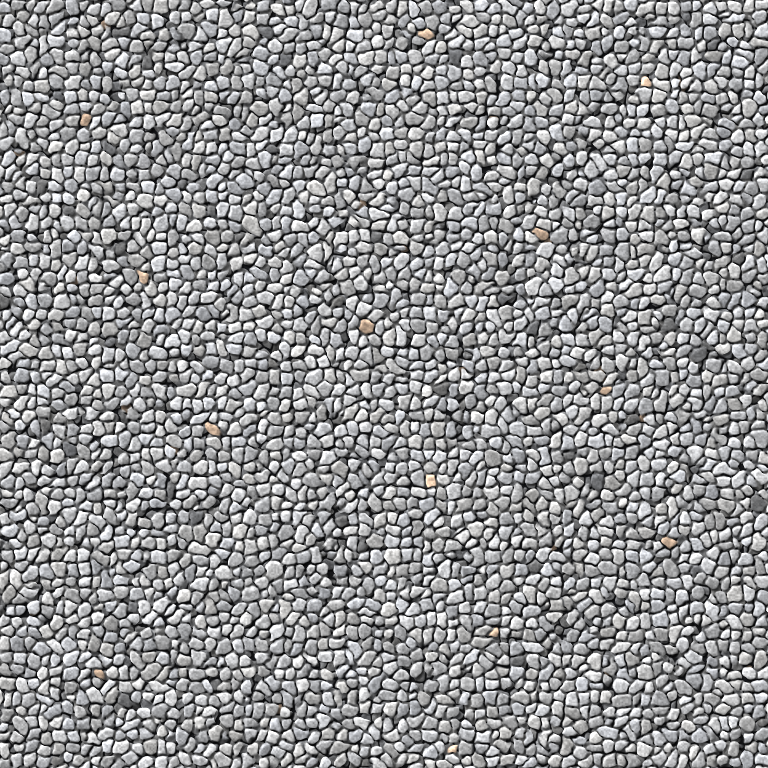
Write a three.js fragment shader that draws this texture.

```glsl
// Draws a bed of small grey gravel, lit from the upper left.
// Jittered, stretched cells compete for each point; the softened distance
// to the rivals gives domed stones, laid over a second, shaded layer.

varying vec2 vUv;

const float STONES_ACROSS = 60.0;
const float CORNER_SHARPNESS = 9.5;
const vec2 LIGHT_DIR = vec2(-0.55, 0.83);

const vec3 COOL_GREY = vec3(0.985, 0.998, 1.025);
const vec3 WARM_GREY = vec3(1.005, 1.0, 0.99);
const vec3 RUST = vec3(1.12, 0.97, 0.84);
const vec3 CREVICE = vec3(0.085, 0.087, 0.095);

float hash(vec2 p) {
  return fract(sin(dot(p, vec2(127.1, 311.7))) * 43758.5453);
}

vec2 hash2(vec2 p) {
  return vec2(hash(p), hash(p + vec2(37.3, 17.9)));
}

float noise(vec2 p) {
  vec2 cell = floor(p);
  vec2 f = fract(p);
  f = f * f * (3.0 - 2.0 * f);
  float low = mix(hash(cell), hash(cell + vec2(1.0, 0.0)), f.x);
  float high = mix(hash(cell + vec2(0.0, 1.0)), hash(cell + vec2(1.0)), f.x);
  return mix(low, high, f.y);
}

// Distance from a stone's core, stretched along a random direction
float stoneDistance(vec2 offset, vec2 id) {
  vec2 shape = hash2(id + 71.7);
  float angle = 6.2832 * hash(id + 5.3);
  float c = cos(angle);
  float s = sin(angle);
  float stretch = mix(1.0, 1.36, shape.x);
  vec2 q = vec2(c * offset.x + s * offset.y, c * offset.y - s * offset.x);
  return length(q * vec2(1.0 / stretch, stretch)) - 0.28 * shape.y;
}

// Returns the dome height in x and the id of the owning stone in yz
vec3 gravel(vec2 p) {
  vec2 base = floor(p);
  float nearest = 10.0;
  float rivals = 0.0;
  vec2 owner = base;
  for (int y = -2; y <= 2; y++) {
    for (int x = -2; x <= 2; x++) {
      vec2 id = base + vec2(float(x), float(y));
      vec2 center = id + 0.5 + 0.74 * (hash2(id) - 0.5);
      float d = stoneDistance(p - center, id);
      rivals += exp(-CORNER_SHARPNESS * max(d, nearest));
      if (d < nearest) {
        nearest = d;
        owner = id;
      }
    }
  }
  float rivalDistance = -log(rivals + 1e-20) / CORNER_SHARPNESS;
  float edge = min(0.5 * (rivalDistance - nearest), 0.56 - nearest);
  float inset = clamp((edge + 0.004) / 0.27, 0.0, 1.0);
  return vec3(1.0 - (1.0 - inset) * (1.0 - inset), owner);
}

// Base colour of one stone: mostly grey, a few dark or rusty
vec3 stoneColor(vec2 id) {
  float kind = hash(id * 1.37 + 211.0);
  float tone = mix(0.60, 0.82, hash(id * 0.83 + 91.0));
  tone = mix(tone, 0.42, step(kind, 0.006));
  vec3 tint = mix(COOL_GREY, WARM_GREY, hash(id + 143.0));
  return tone * mix(tint, RUST, step(0.992, kind));
}

// Mottling and fine grain on the stone faces, around zero
float speckle(vec2 p) {
  float mottling = noise(p * 4.0 + 13.0) - 0.5;
  float grain = noise(p * 8.0 + 47.0) - 0.5;
  return 0.26 * mottling + 0.24 * grain;
}

// One layer of lit stones over a ground colour, shadowed by its neighbours
vec3 layStones(vec2 p, vec3 ground, float brightness) {
  vec3 stone = gravel(p);
  float towardLight = gravel(p + 0.19 * LIGHT_DIR).x;
  float slope = stone.x - towardLight;
  float exposure = smoothstep(0.0, 0.80, stone.x + 0.22 * slope);
  vec3 face = stoneColor(stone.yz) * (1.0 + 0.56 * slope) * brightness;
  vec3 shadowed = ground * (1.0 - 0.60 * towardLight);
  return mix(shadowed, face, exposure);
}

void main() {
  vec2 p = vUv * STONES_ACROSS;

  // Uneven outlines
  vec2 wobble = vec2(noise(p * 2.6), noise(p * 2.6 + 31.0)) - 0.5;
  vec2 q = p + 0.18 * wobble;

  // Dim lower stones fill the gaps of the upper layer
  vec3 lower = layStones(q * 1.2 + vec2(83.4, 29.7), CREVICE, 0.55);
  vec3 color = layStones(q, lower, 1.0) * (1.0 + speckle(p));
  gl_FragColor = vec4(clamp(color, 0.0, 1.0), 1.0);
}
```
